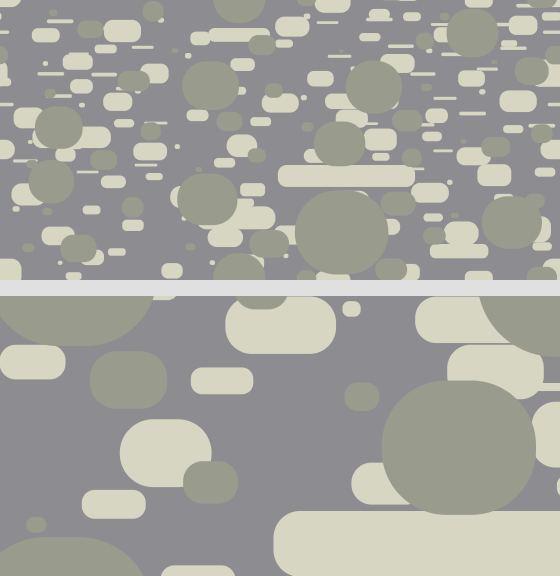
Top: the whole. Bottom: its middle third, enlarged.
This pattern is drawn by a Shadertoy shader. Its source:

```glsl
// Flat rounded pills scattered on a grey ground: cream bars, dashes and dots
// below, larger olive blobs on top. Each size class is a loop over a jittered
// low-discrepancy sequence, and the canvas wraps around at all four sides.

const vec2 TILE = vec2(2.0, 1.0);
const vec4 WHOLE = vec4(0.0, 0.0, 2.0, 1.0);

vec4 hash4(int i) {
    return fract(sin(float(i + 1) * vec4(12.99, 78.23, 39.35, 57.58)) * 43758.5);
}

float roundedBox(vec2 p, vec2 halfSize, float radius) {
    vec2 q = abs(p) - halfSize + radius;
    return length(max(q, 0.0)) + min(max(q.x, q.y), 0.0) - radius;
}

// Distance to the nearest of "count" pills; region holds origin and extent.
// halfWidth and ratio (height to width) are ranges, roundness its lower limit.
float scatter(vec2 p, vec4 region, int first, int count,
              vec2 halfWidth, vec2 ratio, float roundness) {
    float nearest = 10.0;
    float jitter = 0.3 / sqrt(float(count));
    for (int i = first; i < first + count; i++) {
        vec4 rnd = hash4(i);
        vec2 spot = vec2(0.61, 0.17) + float(i) * vec2(0.75488, 0.56984);
        if (count > 1) spot += (rnd.xy - 0.5) * jitter;
        vec2 offset = p - region.xy - fract(spot) * region.zw;
        offset -= TILE * round(offset / TILE);

        float w = mix(halfWidth.x, halfWidth.y, rnd.z);
        float h = w * mix(ratio.x, ratio.y, rnd.w);
        float radius = min(w, h) * mix(roundness, 1.0, rnd.x);
        nearest = min(nearest, roundedBox(offset, vec2(w, h), radius));
    }
    return nearest;
}

float oliveBlobs(vec2 p) {
    float d = scatter(p, WHOLE, 0, 1, vec2(0.167), vec2(0.9), 1.0);
    d = min(d, scatter(p, WHOLE, 1, 9, vec2(0.080, 0.108), vec2(0.80, 0.97), 0.95));
    d = min(d, scatter(p, WHOLE, 10, 13, vec2(0.046, 0.074), vec2(0.60, 0.85), 0.88));
    d = min(d, scatter(p, WHOLE, 23, 12, vec2(0.032, 0.042), vec2(0.75, 1.0), 0.9));
    return min(d, scatter(p, WHOLE, 35, 18, vec2(0.008, 0.024), vec2(0.65, 0.9), 0.9));
}

float creamPills(vec2 p) {
    // Long bars and medium pills
    float d = scatter(p, WHOLE, 53, 1, vec2(0.245), vec2(0.16), 0.8);
    d = min(d, scatter(p, WHOLE, 54, 5, vec2(0.10, 0.145), vec2(0.20, 0.42), 0.8));
    d = min(d, scatter(p, WHOLE, 59, 50, vec2(0.035, 0.070), vec2(0.50, 0.75), 0.7));
    // Small pills and dots
    d = min(d, scatter(p, WHOLE, 109, 26, vec2(0.028, 0.040), vec2(0.38, 0.50), 0.8));
    d = min(d, scatter(p, WHOLE, 135, 25, vec2(0.008, 0.013), vec2(0.75, 0.95), 0.8));
    // Thin dashes gather in the upper part, away from the centre
    vec4 upperSides = vec4(1.15, 0.38, 1.45, 0.6);
    return min(d, scatter(p, upperSides, 160, 45, vec2(0.035, 0.048), vec2(0.12, 0.15), 0.9));
}

float coverage(float d) {
    return clamp(0.5 - d * iResolution.y, 0.0, 1.0);
}

void mainImage(out vec4 fragColor, in vec2 fragCoord) {
    vec2 p = fragCoord / iResolution.y;
    vec3 grey = vec3(0.553, 0.549, 0.569);
    vec3 cream = vec3(0.84, 0.84, 0.76);
    vec3 olive = vec3(0.60, 0.61, 0.55);

    vec3 color = mix(grey, cream, coverage(creamPills(p)));
    color = mix(color, olive, coverage(oliveBlobs(p)));
    fragColor = vec4(color, 1.0);
}
```
